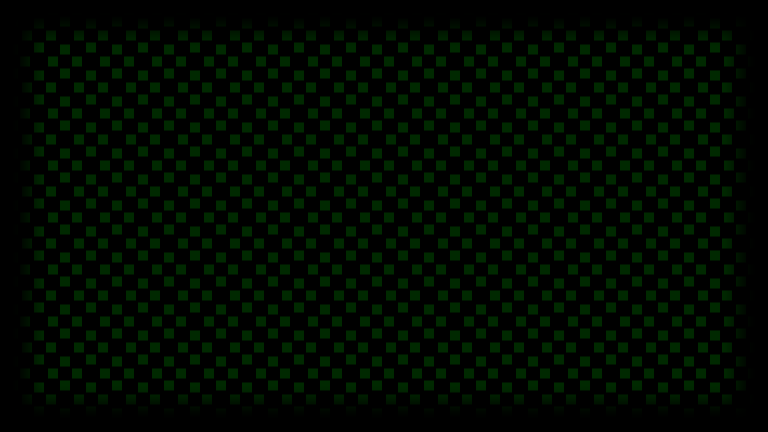
Give the GLSL for this pattern, as a Shadertoy shader.

```glsl
// Dark green squares on a black checkerboard lattice, each nudged a little off
// its cell centre: sideways on even rows, up or down on odd rows, with the
// direction alternating. The whole field fades to black at the canvas border.

#define PITCH 0.030093      // cell size, in canvas heights
#define SQUARE_SIZE 0.77    // side of a square, in cells
#define NUDGE 0.077         // offset from the cell centre, in cells
#define FADE_START 0.025    // border distance where squares appear
#define FADE_END 0.115      // border distance of full brightness
#define GREEN vec3(0.0, 0.162, 0.0)

// Antialiased coverage of an axis-aligned square centred at the origin.
float squareCoverage(vec2 p, float halfSide, float pixel) {
    vec2 inside = clamp((halfSide - abs(p)) / pixel + 0.5, 0.0, 1.0);
    return inside.x * inside.y;
}

// Offset of a filled cell: the axis follows the row, the sign the diagonal.
vec2 cellNudge(vec2 cell) {
    float direction = 1.0 - 2.0 * mod(0.5 * (cell.x + cell.y), 2.0);
    vec2 axis = mod(cell.y, 2.0) < 0.5 ? vec2(1.0, 0.0) : vec2(0.0, 1.0);
    return NUDGE * direction * axis;
}

// Soft fade along all four borders.
float borderFade(vec2 p, vec2 size) {
    vec2 fade = smoothstep(FADE_START, FADE_END, min(p, size - p));
    return fade.x * fade.y;
}

void mainImage(out vec4 fragColor, in vec2 fragCoord) {
    vec2 p = fragCoord / iResolution.y;
    vec2 size = iResolution.xy / iResolution.y;
    float pixel = 1.0 / (iResolution.y * PITCH);

    // Columns are centred on multiples of the pitch, rows halfway between.
    vec2 grid = p / PITCH + vec2(0.5, 0.0);
    vec2 cell = floor(grid);
    vec2 local = grid - cell - 0.5;

    // Only cells of even parity hold a square.
    float filled = 1.0 - mod(cell.x + cell.y, 2.0);
    float coverage = filled * squareCoverage(local - cellNudge(cell), 0.5 * SQUARE_SIZE, pixel);

    fragColor = vec4(GREEN * coverage * borderFade(p, size), 1.0);
}
```
